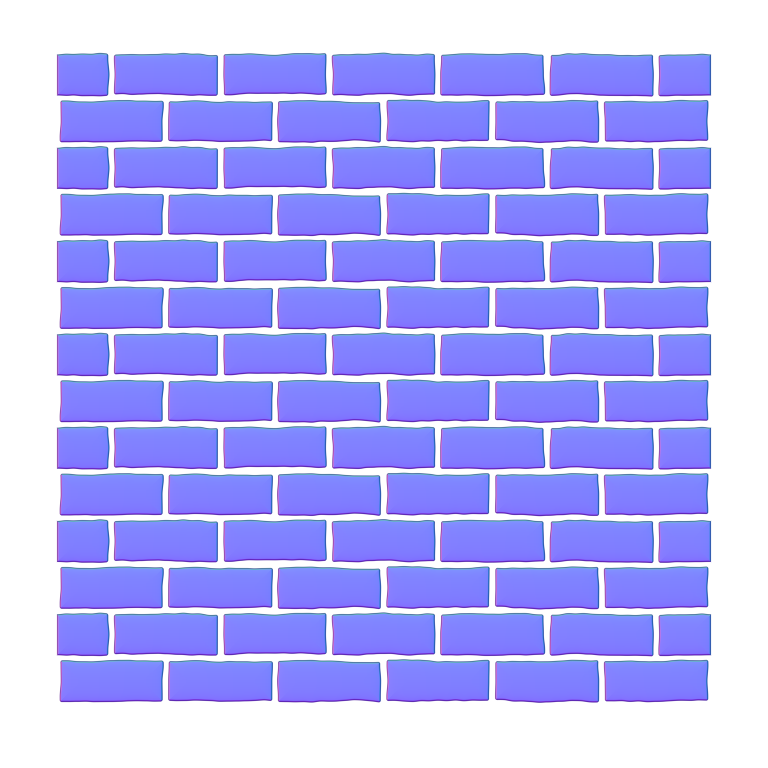
Reproduce this texture map procedurally as a three.js fragment shader.

```glsl
// Normal map of a running-bond brick wall on a white ground: fourteen courses,
// alternately six whole bricks and five whole bricks between two halves.
// Each brick is a rounded box with noisy edges; its slope colours the bevel.
varying vec2 vUv;

const float ROWS = 14.0;
const float COLUMNS = 6.0;
const vec2 PITCH = vec2(0.1418, 0.06074);        // brick plus joint
const vec2 FIRST_CENTER = vec2(0.1452, 0.1133);  // lowest left whole brick
const vec2 HALF_SIZE = vec2(0.0672, 0.0266);
const float WALL_HALF_WIDTH = 0.4258;            // cuts the half bricks
const float CORNER = 0.0028;
const vec2 WOBBLE = vec2(0.0012, 0.0021);        // unevenness of sides, of top and bottom
const float BEVEL = 0.0027;
const float RIM = 0.0010;
const float SOFT = 0.0009;
const float SHOULDER = 0.005;                    // faint rounding inside the bevel

const vec3 GROUND = vec3(1.0);
const vec3 FLAT_FACE = vec3(0.502, 0.502, 1.0);
const vec3 TOP_EDGE = vec3(0.36, 0.80, 0.68);
const vec3 BOTTOM_EDGE = vec3(0.48, 0.12, 0.82);
const vec3 LEFT_EDGE = vec3(0.96, 0.42, 0.80);
const vec3 RIGHT_EDGE = vec3(0.10, 0.52, 0.80);
const vec3 RIM_COLOR = vec3(0.18, 0.12, 0.50);

float hash(float n) {
  return fract(sin(n * 12.9898) * 43758.547);
}

// Smooth 1D noise from -1 to 1
float noise(float x, float seed) {
  float i = floor(x);
  float f = smoothstep(0.0, 1.0, x - i);
  float s = seed * 17.31;
  return 2.0 * mix(hash(i + s), hash(i + 1.0 + s), f) - 1.0;
}

// xy: place on the brick from -1 to 1, z: signed distance to its edge
vec3 brick(vec2 p) {
  float row = clamp(floor((p.y - FIRST_CENTER.y) / PITCH.y + 0.5), 0.0, ROWS - 1.0);
  float parity = mod(row, 2.0);
  float x = (p.x - FIRST_CENTER.x) / PITCH.x - 0.5 * parity;
  float column = floor(x + 0.5);
  vec2 local = vec2((x - column) * PITCH.x, p.y - FIRST_CENTER.y - row * PITCH.y);
  vec2 place = local / HALF_SIZE;

  // The same uneven edges return in every second course
  float seed = 1.0 + mod(column, COLUMNS) + COLUMNS * parity;
  vec2 side = seed + step(0.0, local) * vec2(23.0, 41.0);
  vec2 uneven = vec2(noise(place.y * 1.3 + 5.0, side.x),
                     0.75 * noise(place.x * 2.1 + 9.0, side.y)
                     + 0.25 * noise(place.x * 6.0 + 30.0, side.y));
  vec2 q = abs(local) - HALF_SIZE - WOBBLE * uneven + CORNER;
  float d = length(max(q, 0.0)) + min(max(q.x, q.y), 0.0) - CORNER;
  return vec3(place, max(d, abs(p.x - 0.5) - WALL_HALF_WIDTH));
}

// Outward direction of the nearest edge
vec2 outward(vec2 p) {
  vec2 e = vec2(0.0005, 0.0);
  vec2 g = vec2(brick(p + e.xy).z - brick(p - e.xy).z,
                brick(p + e.yx).z - brick(p - e.yx).z);
  return g / max(length(g), 0.00001);
}

void main() {
  vec3 b = brick(vUv);
  float d = b.z;
  vec2 n = outward(vUv);

  // Face with a slight tilt and rounded shoulders
  vec3 color = FLAT_FACE;
  color.rg += vec2(-0.008, 0.026) * b.xy;
  color.rg += vec2(-0.05, 0.07) * n * exp(min(d, 0.0) / SHOULDER);

  // Bevel coloured by the direction it faces
  vec3 across = n.x < 0.0 ? LEFT_EDGE : RIGHT_EDGE;
  vec3 upright = n.y < 0.0 ? BOTTOM_EDGE : TOP_EDGE;
  vec3 edge = mix(across, upright, n.y * n.y);
  color = mix(color, edge, 0.85 * smoothstep(-BEVEL, -BEVEL + 2.0 * SOFT, d));

  // Thin dark rim, then the ground
  color = mix(color, RIM_COLOR, 0.6 * smoothstep(-RIM - SOFT, -RIM + SOFT, d));
  color = mix(color, GROUND, smoothstep(-SOFT, SOFT, d));
  gl_FragColor = vec4(color, 1.0);
}
```
